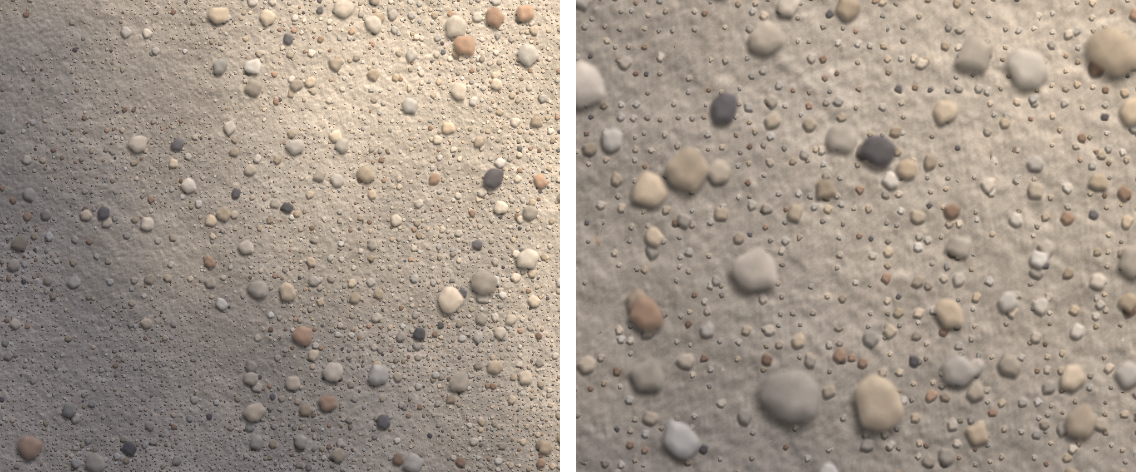
Left, the full canvas; right, a detail of the centre.
Write a WebGL 1 fragment shader that draws this texture.

```glsl
precision highp float;
// Dry stony ground in slanting sun: dusty soil under four layers of scattered
// stones, from grit to pebbles. Each stone is a rounded polygon with lit facets
// and a cast shadow; a broad patch of shade cools the lower left.
uniform vec2 u_resolution;

const vec2 SUN = vec2(0.42, 0.91);

float hash(vec2 p) {
  return fract(sin(dot(p, vec2(127.1, 311.7))) * 43758.5453);
}

float noise(vec2 p) {
  vec2 i = floor(p), f = fract(p);
  f = f * f * (3.0 - 2.0 * f);
  return mix(mix(hash(i), hash(i + vec2(1.0, 0.0)), f.x),
             mix(hash(i + vec2(0.0, 1.0)), hash(i + 1.0), f.x), f.y);
}

float fbm(vec2 p) {
  float sum = 0.0, amp = 0.5;
  for (int i = 0; i < 5; i++) {
    sum += amp * noise(p);
    p = mat2(1.6, 1.2, -1.2, 1.6) * p + 7.3;
    amp *= 0.55;
  }
  return sum;
}

// Rounded polygon: x is the distance (1 at the rim), yz the facing of the side
vec3 stoneShape(vec2 q, vec2 id) {
  float sum = 0.0001;
  vec2 facing = vec2(0.0);
  float turn = hash(id + 3.1) * 6.283;
  vec2 axis = vec2(cos(turn), sin(turn));
  float squash = 0.25 * hash(id + 8.7);
  for (int k = 0; k < 6; k++) {
    float fk = float(k);
    float a = turn + fk * 1.047 + 0.6 * (hash(id + fk * 1.7) - 0.5);
    vec2 dir = vec2(cos(a), sin(a));
    float reach = 0.85 + 0.25 * hash(id + fk * 2.3 + 5.0);
    reach *= 1.0 - squash * abs(dot(dir, axis));
    float w = pow(max(dot(q, dir) / reach, 0.0001), 7.0);
    sum += w;
    facing += dir * w;
  }
  return vec3(pow(sum, 1.0 / 7.0), facing / sum);
}

vec3 stoneTint(vec2 id) {
  float kind = hash(id + 21.3);
  vec3 tint = mix(vec3(1.07, 1.08, 1.10), vec3(1.08, 1.01, 0.92), hash(id + 14.9));
  if (kind < 0.10) tint = vec3(0.92, 0.80, 0.73);
  if (kind > 0.95) tint = vec3(0.62, 0.62, 0.66);
  return tint * (0.84 + 0.30 * hash(id + 33.7));
}

// Lays one size of stones over the ground albedo
vec3 scatter(vec3 ground, vec2 p, float cell, float share, float seed) {
  vec2 home = floor(p / cell);
  float nearest = 9.0, shadow = 0.0, cover = 0.0;
  vec3 stone = ground;
  for (int j = -1; j <= 1; j++) {
    for (int i = -1; i <= 1; i++) {
      vec2 c = home + vec2(float(i), float(j));
      vec2 id = c + seed;
      vec2 jitter = vec2(hash(id + 0.3), hash(id + 6.1)) - 0.5;
      vec2 centre = (c + 0.5 + 0.6 * jitter) * cell;
      float clump = 1.6 * (noise(centre * 4.5 + seed) - 0.5)
                  + 0.35 * (centre.x - centre.y - 0.1);
      if (hash(id + 11.7) > share + 0.5 * clump) continue;
      float pick = hash(id + 17.9);
      float radius = cell * mix(0.16, 0.32, pick * pick);
      vec2 q = (p - centre) / radius;
      if (dot(q, q) > 4.0) continue;
      float shade = stoneShape(q + SUN * 0.38, id).x;
      shadow = max(shadow, 1.0 - smoothstep(0.70, 1.25, shade));
      vec3 s = stoneShape(q, id);
      if (s.x < nearest) {
        nearest = s.x;
        float soft = 0.06 + 0.0018 / radius;
        cover = 1.0 - smoothstep(1.0 - soft, 1.0 + soft, s.x);
        float slope = smoothstep(0.25, 1.0, s.x);
        float light = 1.02 + 0.30 * slope * dot(s.yz, SUN) - 0.08 * slope;
        float mottle = 0.88 + 0.24 * fbm(p * 65.0 + id);
        stone = stoneTint(id) * light * mottle;
      }
    }
  }
  return mix(ground * (1.0 - 0.50 * shadow), stone, cover);
}

void main() {
  vec2 p = gl_FragCoord.xy / u_resolution.y;

  // Soil: soft dust patches with fine side-lit roughness
  float dust = fbm(p * 5.0 + 2.0);
  float coarse = fbm(p * 38.0) - fbm(p * 38.0 + SUN * 0.35);
  float fine = fbm(p * 125.0) - fbm(p * 125.0 + SUN * 0.5);
  vec3 albedo = vec3(1.01, 0.99, 0.97) * (0.89 + 0.26 * dust);
  albedo *= 1.0 + 0.35 * coarse + 0.42 * fine;

  // Stones, from grit up to pebbles
  float rough = smoothstep(0.30, 0.65, fbm(p * 6.0 + 9.0));
  albedo = scatter(albedo, p, 0.0105, 0.25 + 0.45 * rough, 71.0);
  albedo = scatter(albedo, p, 0.021, 0.24 + 0.30 * rough, 43.0);
  albedo = scatter(albedo, p, 0.043, 0.42, 29.0);
  albedo = scatter(albedo, p, 0.084, 0.36, 13.0);

  // Warm sun at the upper right fading into cool shade
  float lit = 0.75 * (p.x + p.y) + 0.55 * (fbm(p * 2.2 + 4.0) - 0.5);
  lit = smoothstep(0.25, 1.5, lit);
  vec3 light = mix(vec3(0.44, 0.43, 0.435), vec3(0.84, 0.78, 0.70), lit);
  gl_FragColor = vec4(clamp(albedo * light, 0.0, 1.0), 1.0);
}
```
